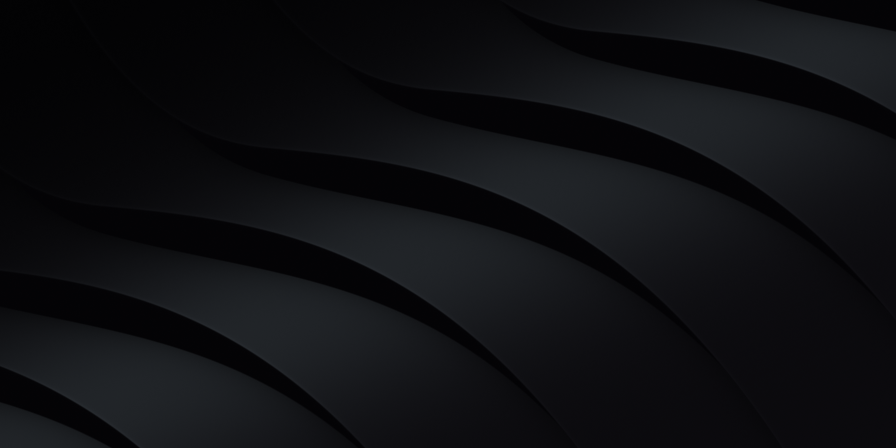
A WebGL 1 fragment shader for this background:

```glsl
precision highp float;
// Dark overlapping ribbons: one wavy edge repeated along a diagonal offset.
// Each edge casts a tapering black shadow and carries a thin rim light;
// a soft diagonal sheen brightens all the ribbons from lower left to upper right.
uniform vec2 u_resolution;

// Height of the wavy edge (y points down), steep on both ends, flat near u = 0.
float edgeCurve(float u) {
  float v = max(-u - 0.4, 0.0);
  return 1.31 + u * (0.11 + u * (0.0393 + u * 0.0228)) - v * v * (0.22 + 0.08 * v);
}

// Shadow thickness, tapering to zero at both ends.
float shadowDepth(float u) {
  float s = clamp((u + 1.2) / 4.7, 0.0, 1.0);
  return 0.34 * sin(3.14159 * pow(s, 0.8));
}

float hash(vec2 p) {
  return fract(sin(dot(p, vec2(12.99, 78.23))) * 43758.5);
}

void main() {
  // The canvas is 3.84 units high, with y pointing down.
  float unit = 3.84 / u_resolution.y;
  vec2 p = vec2(gl_FragCoord.x, u_resolution.y - gl_FragCoord.y) * unit;

  // Diagonal sheen over a dim ambient gradient.
  float across = dot(p, vec2(0.44, 0.898)) - 3.46;
  float width = across < 0.0 ? 0.95 : 1.1;
  float sheen = exp(-across * across / (width * width));
  vec3 ambient = mix(vec3(0.010, 0.010, 0.014), vec3(0.042, 0.039, 0.052),
                     smoothstep(-3.3, 0.3, across));
  vec3 color = ambient + vec3(0.088, 0.104, 0.106) * sheen;

  // Ribbon edges with their shadows and rim lights.
  for (int i = -3; i <= 3; i++) {
    vec2 q = p - vec2(1.4, -0.5) * float(i);
    float u = q.x - 2.7;
    float slope = (edgeCurve(u + 0.01) - edgeCurve(u - 0.01)) / 0.02;
    float scale = inversesqrt(1.0 + slope * slope);
    float below = (q.y - edgeCurve(u)) * scale;
    float depth = shadowDepth(u) * scale;
    float under = smoothstep(-unit, unit, below);

    // Soft occlusion beneath the edge, then the hard-edged shadow.
    color *= 1.0 - 0.3 * under * exp(-max(below - depth, 0.0) * 9.0);
    float shadow = under * (1.0 - smoothstep(-unit, unit, below - depth));
    color = mix(color, vec3(0.014, 0.012, 0.020), shadow);

    float rim = exp(-abs(below + 0.012) / 0.012);
    color += vec3(0.020, 0.021, 0.024) * rim * (0.4 + 0.6 * sheen);
  }

  // Slight dither against banding.
  color += (hash(gl_FragCoord.xy) - 0.5) / 255.0;
  gl_FragColor = vec4(color, 1.0);
}
```
